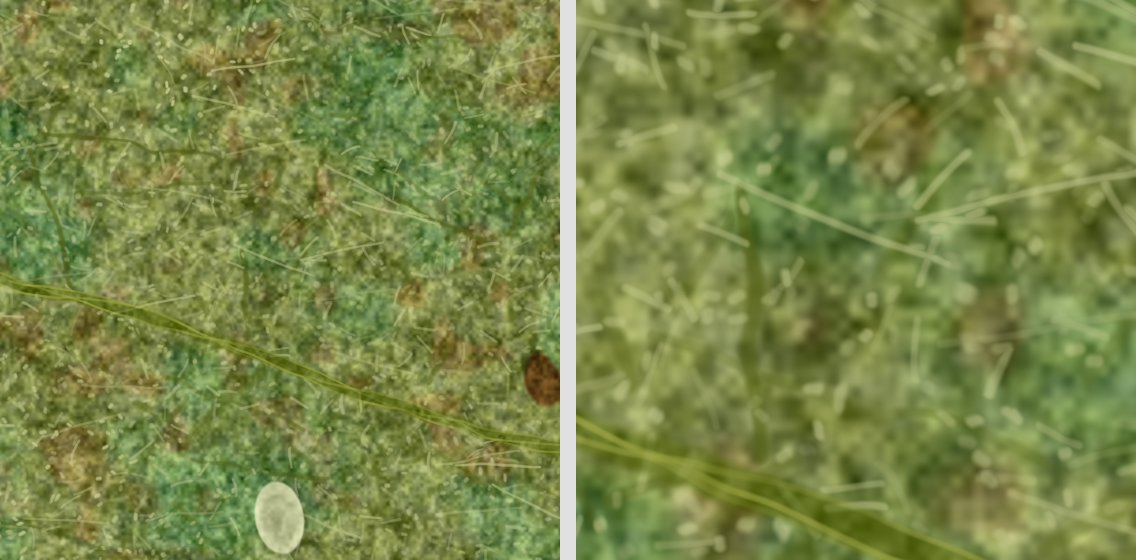
Left, the full canvas; right, a detail of the centre.
Reproduce this texture procedurally as a three.js fragment shader.

```glsl
// Underside of a leaf: downy green surface, one slanting vein, a pale egg and a brown spot.
varying vec2 vUv;

#define LEAF_COLOR   vec3(0.475, 0.515, 0.265)
#define HAIR_COLOR   vec3(0.79, 0.81, 0.58)
#define VEIN_COLOR   vec3(0.35, 0.41, 0.08)
#define RIDGE_COLOR  vec3(0.62, 0.65, 0.27)
#define EGG_COLOR    vec3(0.69, 0.71, 0.53)
#define SPOT_COLOR   vec3(0.36, 0.23, 0.07)
#define GREEN_SHIFT  vec3(-0.075, 0.015, 0.025)
#define BROWN_SHIFT  vec3(0.03, -0.055, -0.035)
#define GRAIN_DEPTH  0.72
#define VEIN_WIDTH   0.012

float hash(vec2 p) {
  vec3 q = fract(vec3(p.xyx) * 0.1031);
  q += dot(q, q.yzx + 33.33);
  return fract((q.x + q.y) * q.z);
}

vec2 hash2(vec2 p) {
  return vec2(hash(p), hash(p + 71.7));
}

float noise(vec2 p) {
  vec2 i = floor(p), f = fract(p);
  f = f * f * (3.0 - 2.0 * f);
  return mix(mix(hash(i), hash(i + vec2(1, 0)), f.x),
             mix(hash(i + vec2(0, 1)), hash(i + vec2(1, 1)), f.x), f.y);
}

// Scattered short strokes, one per grid cell; len and width in cell units
float strokes(vec2 p, float cells, float len, float width, float share, float tilt, float spread) {
  vec2 g = p * cells, id = floor(g);
  float sum = 0.0;
  for (int j = -1; j <= 1; j++) {
    for (int i = -1; i <= 1; i++) {
      vec2 cell = id + vec2(float(i), float(j));
      vec2 place = hash2(cell + cells), kind = hash2(cell + cells + 213.0);
      float angle = tilt + spread * (hash(cell + 419.0) - 0.5);
      vec2 dir = vec2(cos(angle), sin(angle)), q = g - cell - place;
      float d = length(q - dir * clamp(dot(q, dir), -len, len));
      float ink = 1.0 - smoothstep(width * 0.2, width, d);
      sum = max(sum, ink * step(kind.x, share) * (0.25 + 0.75 * kind.y));
    }
  }
  return sum;
}

// Soft line from a to b
float line(vec2 p, vec2 a, vec2 b, float width) {
  vec2 ab = b - a, ap = p - a;
  float d = length(ap - ab * clamp(dot(ap, ab) / dot(ab, ab), 0.0, 1.0));
  return 1.0 - smoothstep(width * 0.2, width, d);
}

float blob(vec2 p, vec2 center, float radius) {
  vec2 q = (p - center) / radius;
  return exp(-dot(q, q));
}

// Position inside a turned ellipse, rim at length 1
vec2 inEllipse(vec2 p, vec2 center, vec2 radii, float angle) {
  vec2 q = p - center;
  float c = cos(angle), s = sin(angle);
  return vec2(c * q.x + s * q.y, c * q.y - s * q.x) / radii;
}

void main() {
  vec2 p = vUv;
  vec2 warp = vec2(noise(p * 22.0), noise(p * 22.0 + 40.0)) - 0.5;
  vec2 w = p + warp * 0.018;

  // Mottled ground
  float grain = 0.16 * noise(p * 13.0) + 0.22 * noise(w * 34.0 + 9.0)
              + 0.36 * noise(w * vec2(82.0, 66.0)) + 0.26 * noise(p * 150.0);
  vec3 color = LEAF_COLOR + (grain - 0.5) * GRAIN_DEPTH * vec3(1.0, 0.97, 0.85);
  float green = blob(w, vec2(0.03, 0.62), 0.13) + blob(w, vec2(0.9, 0.66), 0.09)
              + blob(w, vec2(0.7, 0.96), 0.1) + blob(w, vec2(0.36, 0.08), 0.12);
  green += 0.9 * smoothstep(0.45, 0.8, noise(w * 9.0 + 5.0));
  color += GREEN_SHIFT * min(green, 1.2);
  color += BROWN_SHIFT * smoothstep(0.58, 0.85, noise(w * 19.0 + 80.0));
  color.b += 0.09 * (noise(p * 55.0 + 17.0) - 0.5);

  // Creases and side veins
  float crease = strokes(w, 17.0, 0.5, 0.13, 0.4, 1.2, 3.0);
  crease = max(crease, strokes(w, 6.0, 0.75, 0.035, 0.4, -0.3, 0.9));
  float side = line(w, vec2(0.05, 0.74), vec2(0.1, 0.62), 0.006);
  side = max(side, line(w, vec2(0.1, 0.62), vec2(0.13, 0.48), 0.007));
  side = max(side, line(w, vec2(0.08, 0.765), vec2(0.38, 0.718), 0.005));
  side = max(side, line(w, vec2(0.71, 0.64), vec2(0.88, 0.56), 0.006));
  side = max(side, line(w, vec2(0.9, 0.59), vec2(0.97, 0.69), 0.007));
  side = max(side, line(w, vec2(0.43, 0.56), vec2(0.445, 0.39), 0.008));
  side = max(side, line(w, vec2(0.47, 0.335), vec2(0.34, 0.22), 0.016) * 0.8);
  color = mix(color, VEIN_COLOR * 0.9, max(crease * 0.45, side * 0.6));

  // Main vein with pale ridges
  float veinY = 0.5 - 0.3 * p.x + 0.013 * sin(6.283 * p.x);
  float off = p.y - veinY + warp.y * 0.008;
  float body = 1.0 - smoothstep(VEIN_WIDTH * 0.55, VEIN_WIDTH * 1.35, abs(off));
  color = mix(color, VEIN_COLOR + (grain - 0.5) * 0.45, body * 0.88);
  for (int i = 0; i < 3; i++) {
    float k = float(i);
    float ridgeOff = off - VEIN_WIDTH * sin(p.x * (8.0 + 3.0 * k) + 2.1 * k);
    float ridge = 1.0 - smoothstep(0.0007, 0.0035, abs(ridgeOff));
    color = mix(color, RIDGE_COLOR, ridge * (0.15 + 0.6 * noise(vec2(p.x * 18.0, k * 9.0))));
  }

  // Down: glints, fibres and long hairs
  float frost = blob(p, vec2(0.25, 0.93), 0.26) + blob(p, vec2(0.08, 0.12), 0.2);
  float glint = strokes(w, 62.0, 0.15, 0.34, 0.3, 0.6, 3.1) * (0.55 + 0.4 * frost);
  float fibre = strokes(w, 27.0, 0.45, 0.11, 0.45, 0.5, 3.1) * 0.5;
  float hair = strokes(p + warp * 0.006, 8.0, 0.6, 0.03, 0.4, -0.1, 0.9) * 0.55;
  color = mix(color, HAIR_COLOR, max(max(glint, fibre), hair) * (1.0 - 0.6 * body));

  // Brown spot
  vec2 spot = inEllipse(w, vec2(0.97, 0.318), vec2(0.033, 0.05), 0.2);
  float spotMask = 1.0 - smoothstep(0.75, 1.1, length(spot));
  color = mix(color, SPOT_COLOR + (grain - 0.5) * vec3(0.7, 0.5, 0.3), spotMask * 0.92);

  // Egg with a soft shadow and a lighter rim
  vec2 egg = inEllipse(p, vec2(0.499, 0.0755), vec2(0.044, 0.066), 0.17);
  float r = length(egg);
  color *= 1.0 - 0.22 * exp(-3.0 * max(r - 1.0, 0.0)) * smoothstep(-0.6, 0.8, egg.x);
  vec3 shell = EGG_COLOR + 0.11 * smoothstep(0.55, 0.9, r) + (grain - 0.5) * 0.3;
  shell -= 0.12 * blob(egg, vec2(-0.15, 0.0), 0.3);
  color = mix(color, shell, 1.0 - smoothstep(0.93, 1.04, r));

  gl_FragColor = vec4(clamp(color, 0.0, 1.0), 1.0);
}
```
